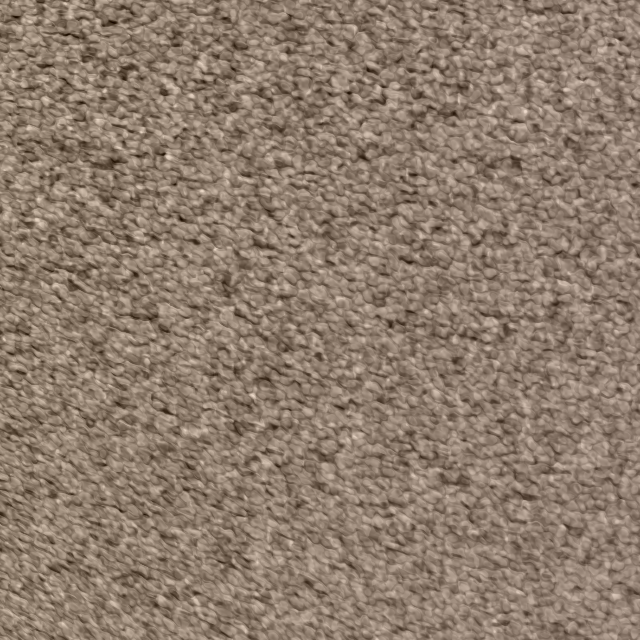
Give the GLSL for this texture, as a WebGL 1 fragment shader.

```glsl
precision highp float;
// Taupe carpet pile: small soft tufts, thin slanted shadows and pale glints.
uniform vec2 u_resolution;

const vec3 PILE_COLOR = vec3(0.568, 0.498, 0.438);
const vec3 TONE_STEP = vec3(0.089, 0.088, 0.087);
const vec2 TUFT_COUNT = vec2(82.0, 122.0);

float hash(vec2 p, float seed) {
  vec3 q = fract(vec3(p.xyx + seed * 17.3) * vec3(0.1031, 0.1030, 0.0973));
  q += dot(q, q.yzx + 33.33);
  return fract((q.x + q.y) * q.z);
}

float noise(vec2 p, float seed) {
  vec2 cell = floor(p);
  vec2 f = fract(p);
  f = f * f * (3.0 - 2.0 * f);
  float low = mix(hash(cell, seed), hash(cell + vec2(1.0, 0.0), seed), f.x);
  float high = mix(hash(cell + vec2(0.0, 1.0), seed), hash(cell + 1.0, seed), f.x);
  return mix(low, high, f.y);
}

// Leans the rows down to the right, most strongly at the lower left.
vec2 leanRows(vec2 p) {
  float bend = 0.4 * (1.0 - p.y) * (p.x - 0.5 * p.x * p.x);
  return vec2(p.x, p.y + 0.12 * p.x + bend);
}

// Blended scattered tufts: x = shade, y = height above centre, z = coverage.
vec3 tufts(vec2 p, float seed) {
  vec2 cell = floor(p);
  vec3 total = vec3(0.0);
  for (int j = -1; j <= 1; j++) {
    for (int i = -1; i <= 1; i++) {
      vec2 id = cell + vec2(float(i), float(j));
      vec2 centre = id + vec2(hash(id, seed), hash(id, seed + 1.0));
      vec2 offset = p - centre;
      float weight = exp(-8.0 * dot(offset, offset));
      total += weight * vec3(hash(id, seed + 2.0) - 0.5, offset.y, 1.0);
    }
  }
  return vec3(total.xy / max(total.z, 0.001), total.z);
}

// Relief of the pile, with roughly zero mean and unit spread.
float pileTone(vec2 p) {
  vec2 wobble = vec2(noise(p * 100.0, 1.0), noise(p * 100.0, 2.0)) - 0.5;
  vec2 q = p + wobble * vec2(0.007, 0.004);

  vec3 tuft = tufts(q * TUFT_COUNT, 3.0);
  float tone = 1.55 * tuft.x + 1.35 * tuft.y;
  tone += 0.9 * (smoothstep(0.08, 0.45, tuft.z) - 0.62);

  // Fibre grain at several sizes
  tone += 1.6 * (noise(q * vec2(110.0, 160.0), 7.0) - 0.5);
  tone += 1.35 * (noise(p * vec2(190.0, 240.0), 8.0) - 0.5);
  tone += 0.2 * (noise(p * vec2(11.0, 15.0), 9.0) - 0.5);

  // Narrow shadows between rows and sparse bright fibre tips
  float shadow = smoothstep(0.60, 0.92, noise(q * vec2(62.0, 175.0), 10.0));
  float glint = smoothstep(0.74, 0.96, noise(q * vec2(110.0, 140.0), 11.0));
  return tone - 1.6 * shadow + 1.1 * glint + 0.15;
}

void main() {
  vec2 uv = gl_FragCoord.xy / u_resolution.y;
  float tone = pileTone(leanRows(uv));

  // Crisper relief toward the upper left, flatter toward the lower right
  float flatness = clamp(0.5 + 0.5 * (uv.x - uv.y), 0.0, 1.0);
  tone *= mix(1.35, 0.95, flatness);
  tone += 0.1 * (flatness - 0.5);

  // Warmer tint at the left, slightly rosier at the right
  vec3 tint = mix(vec3(0.001, 0.003, -0.006), vec3(0.0, -0.002, 0.006), uv.x);
  vec3 color = PILE_COLOR + TONE_STEP * tone + tint;
  gl_FragColor = vec4(clamp(color, 0.0, 1.0), 1.0);
}
```
